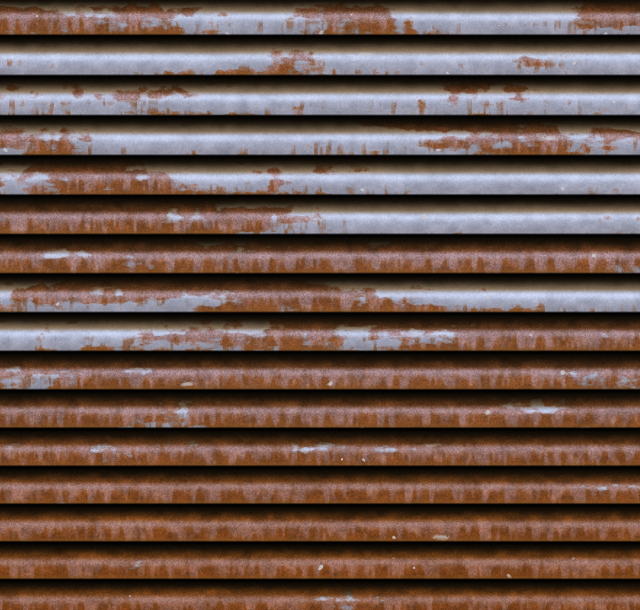
Write a WebGL 2 fragment shader that draws this texture.

```glsl
#version 300 es
precision highp float;
// Weathered metal shutter: sixteen horizontal slats, each a dark gap, a shaded
// recess, a glossy bend and a flat face. Layered noise spreads rust over the
// steel, more towards the bottom, with drip streaks, grain and pale chips.
uniform vec2 u_resolution;
out vec4 fragColor;

float hash(vec2 p) {
  vec3 q = fract(p.xyx * vec3(0.1031, 0.1030, 0.0973));
  q += dot(q, q.yzx + 33.33);
  return fract((q.x + q.y) * q.z);
}

float noise(vec2 p) {
  vec2 i = floor(p), f = fract(p);
  f = f * f * (3.0 - 2.0 * f);
  return mix(mix(hash(i), hash(i + vec2(1, 0)), f.x),
             mix(hash(i + vec2(0, 1)), hash(i + vec2(1, 1)), f.x), f.y);
}

float fbm(vec2 p) {
  float sum = 0.0, amp = 0.5;
  for (int i = 0; i < 5; i++) {
    sum += amp * noise(p);
    p = p * 2.03 + 17.7;
    amp *= 0.5;
  }
  return sum;
}

// Rust coverage of a slat, blended from its left end to its right end
float coverage(int row, float u) {
  float left[10] = float[](0.42, 0.20, 0.38, 0.46, 0.40, 0.66, 0.82, 0.46, 0.32, 0.84);
  float right[10] = float[](0.40, 0.20, 0.20, 0.38, 0.18, 0.20, 0.72, 0.40, 0.86, 0.90);
  if (row > 9) return 0.93;
  return mix(left[row], right[row], smoothstep(0.1, 0.85, u));
}

// Small pale flakes and short scratches, at most one per cell
float chips(vec2 p, vec2 cells, float density) {
  vec2 q = p * cells, id = floor(q);
  float size = 0.10 + 0.25 * hash(id + 5.1);
  vec2 center = 0.35 + 0.3 * vec2(hash(id + 1.7), hash(id + 9.2));
  vec2 d = fract(q) - center;
  d.y += d.x * (hash(id + 3.3) - 0.5);
  float ragged = (noise(p * 330.0) - 0.5) * 0.14;
  return step(1.0 - density, hash(id)) * smoothstep(size, size * 0.4, length(d) + ragged);
}

void main() {
  vec2 p = gl_FragCoord.xy / u_resolution.y;
  float u = gl_FragCoord.x / u_resolution.x;

  // Slats get slightly narrower downwards; t runs from 0 at the top of each to 1
  float d = 1.0 - p.y - 0.0589;
  float k = d * (15.08 + 0.69 * d) + 1.0;
  float row = floor(k), t = fract(k);
  float low = smoothstep(8.0, 15.0, row);

  // Noise layers, shifted for every slat
  vec2 s = vec2(p.x + row * 3.71, t + row * 5.3);
  float patches = fbm(s * vec2(5.0, 1.7));
  float mottle = fbm(s * vec2(55.0, 4.5));
  float streak = noise(s * vec2(105.0, 1.6)) * 0.6 + noise(s * vec2(210.0, 4.0)) * 0.4;
  float grain = noise(p * 420.0) * 0.6 + hash(floor(p * 500.0)) * 0.4 - 0.5;

  // Rust mask, with looser flecks along the lower face
  float onFace = smoothstep(0.45, 0.6, t);
  float cover = coverage(int(row), u) + onFace * low * 0.1;
  float amount = cover - 0.5 + (patches - 0.48) * 1.5 + (mottle - 0.48) * 0.55;
  float rust = smoothstep(-0.07, 0.11, amount);
  float flecks = smoothstep(0.52, 0.75, streak) * smoothstep(0.5, 0.72, t);
  rust = max(rust, flecks * smoothstep(-0.32, 0.0, amount) * 0.75);

  // Recess: shadow rising into tan dust or brown rust
  vec3 dust = mix(vec3(0.58, 0.49, 0.39), vec3(0.40, 0.34, 0.24), low);
  vec3 recessRust = mix(vec3(0.36, 0.21, 0.11), vec3(0.45, 0.25, 0.09), low);
  vec3 recess = mix(dust, recessRust * (0.7 + 0.65 * mottle), rust);
  recess *= 0.82 + 0.36 * patches;
  vec3 col = mix(vec3(0.07, 0.05, 0.025), recess, smoothstep(0.09, 0.45, t + (mottle - 0.5) * 0.05));

  // Face: blue-grey steel or mauve rust running down into orange brown
  vec3 steel = mix(vec3(0.67, 0.69, 0.78), vec3(0.58, 0.58, 0.64), smoothstep(0.55, 0.95, t));
  steel *= 0.86 + 0.28 * mottle;
  vec3 mauve = mix(vec3(0.58, 0.44, 0.42), vec3(0.56, 0.37, 0.29), low);
  vec3 orange = mix(vec3(0.49, 0.29, 0.16), vec3(0.47, 0.25, 0.10), low);
  float run = smoothstep(0.28, 0.72, streak + (t - 0.72) * 0.8);
  vec3 face = mix(steel, mix(mauve, orange, run) * (0.8 + 0.42 * mottle), rust);
  col = mix(col, face, smoothstep(0.36, 0.52, t));

  // Gloss along the bend
  float bend = (t - 0.53 + (patches - 0.5) * 0.05) / 0.085;
  vec3 gloss = mix(vec3(0.80, 0.84, 0.95), mix(vec3(0.69, 0.59, 0.64), vec3(0.65, 0.50, 0.47), low), rust);
  col = mix(col, gloss, exp(-bend * bend) * (0.85 - 0.25 * rust + (mottle - 0.5) * 0.6));

  // Surface grain, pale chips, worn lower rim
  col *= 1.0 + grain * (0.10 + 0.22 * rust);
  float flakes = chips(p, vec2(58.0, 63.0), 0.022) + 0.8 * chips(p + 0.37, vec2(17.0, 52.0), 0.016);
  col = mix(col, vec3(0.80, 0.79, 0.81), min(flakes, 1.0) * smoothstep(0.35, 0.5, t) * 0.85);
  col = mix(col, vec3(0.50, 0.32, 0.13), smoothstep(0.84, 0.93, t) * rust * 0.45);

  // Black gap between slats
  col *= smoothstep(1.0, 0.93, t) * smoothstep(-0.02, 0.14, t);
  fragColor = vec4(clamp(col, 0.0, 1.0), 1.0);
}
```
